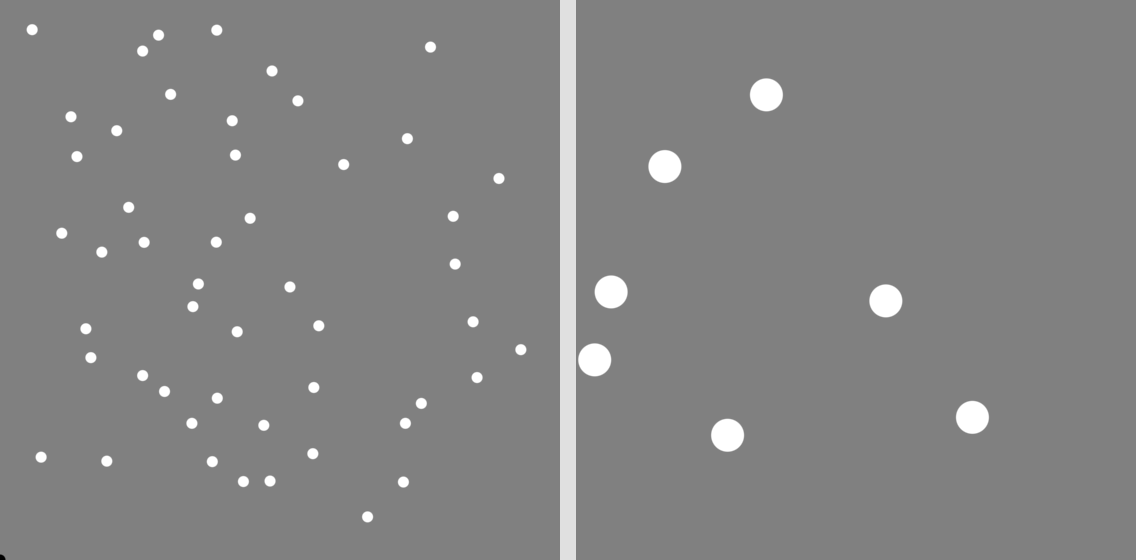
Left, the full canvas; right, a detail of the centre.
Reproduce this pattern procedurally as a WebGL 2 fragment shader.

```glsl
#version 300 es
precision highp float;
// Small white discs scattered at random over flat mid grey, plus a black disc
// centred on the lower left corner. Each disc has a hashed centre and is left
// out when an earlier candidate lies too close, so that none of them touch.

uniform vec2 u_resolution;
out vec4 fragColor;

const float RADIUS = 0.0098;
const float MIN_SPACING = 0.039;

float hash(vec2 p) {
    return fract(sin(dot(p, vec2(12.9898, 78.233))) * 43758.5453);
}

// Random centre of candidate i, kept clear of the canvas border
vec2 candidate(int i) {
    float seed = float(i);
    return mix(vec2(0.045), vec2(0.955), vec2(hash(vec2(seed, 1.0)), hash(vec2(seed, 2.0))));
}

// True when no earlier candidate crowds this centre
bool isFree(int i, vec2 centre) {
    for (int j = 0; j < i; j++) {
        if (distance(centre, candidate(j)) < MIN_SPACING) return false;
    }
    return true;
}

// Antialiased coverage of a disc
float disc(vec2 uv, vec2 centre, float edge) {
    return 1.0 - smoothstep(-edge, edge, distance(uv, centre) - RADIUS);
}

void main() {
    vec2 uv = gl_FragCoord.xy / u_resolution;
    float edge = 0.9 / min(u_resolution.x, u_resolution.y);

    // Scattered discs: spacing is tested only where a disc covers the pixel
    float dots = 0.0;
    for (int i = 0; i < 59; i++) {
        vec2 centre = candidate(i);
        float cover = disc(uv, centre, edge);
        if (cover > dots && isFree(i, centre)) dots = cover;
    }

    vec3 color = mix(vec3(0.502), vec3(1.0), dots);
    color = mix(color, vec3(0.0), disc(uv, vec2(0.0), edge));
    fragColor = vec4(color, 1.0);
}
```
